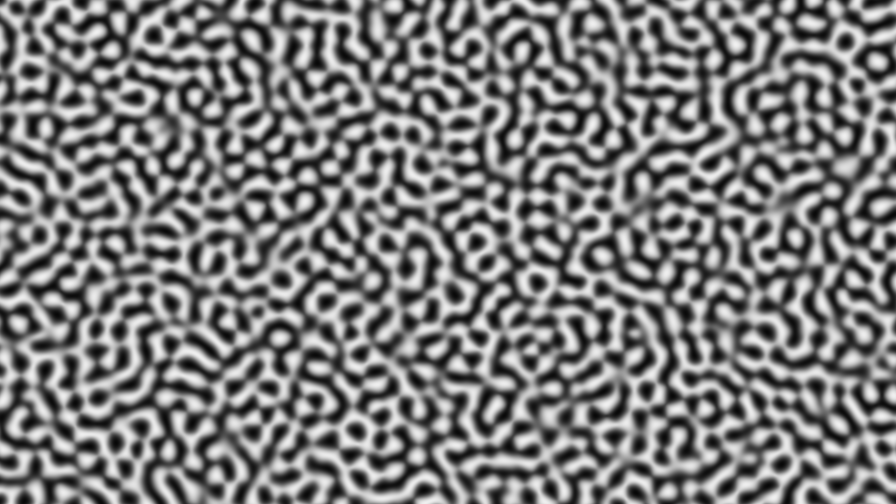
A Shadertoy shader for this pattern:

```glsl
// Soft black and white labyrinth of short worms and dots, as in a reaction-diffusion pattern.

const float PI = 3.14159265;
const int   WAVE_COUNT = 72;          // plane waves summed into the field
const float STRIPES_PER_HEIGHT = 22.5; // light-dark periods over the canvas height
const float FREQUENCY_SPREAD = 0.20;  // relative half width of the frequency band
const float EVENNESS_FLOOR = 0.5;     // lower gives more uniform contrast
const float MID_GREY = 0.485;
const float CONTRAST = 0.465;

float hash(float n) {
    return fract(sin(n * 127.1 + 3.7) * 43758.5453);
}

// Random isotropic waves: x holds the field, yz its directional quadrature.
vec3 waveField(vec2 p) {
    vec3 sum = vec3(0.0);
    for (int i = 0; i < WAVE_COUNT; i++) {
        float id = float(i);
        float angle = PI * (id + hash(id)) / float(WAVE_COUNT);
        float frequency = 1.0 + FREQUENCY_SPREAD * (2.0 * hash(id + 101.0) - 1.0);
        vec2 direction = vec2(cos(angle), sin(angle));
        float phase = 2.0 * PI * (frequency * dot(direction, p) + hash(id + 211.0));
        sum += vec3(cos(phase), direction * sin(phase));
    }
    return sum * sqrt(2.0 / float(WAVE_COUNT)); // unit variance
}

void mainImage(out vec4 fragColor, in vec2 fragCoord) {
    vec2 p = (fragCoord - 0.5 * iResolution.xy) / iResolution.y;
    vec3 field = waveField(p * STRIPES_PER_HEIGHT);

    // Divide by the local amplitude so that all worms have similar contrast.
    float worms = field.x / sqrt(dot(field, field) + EVENNESS_FLOOR);

    fragColor = vec4(vec3(MID_GREY + CONTRAST * worms), 1.0);
}
```
